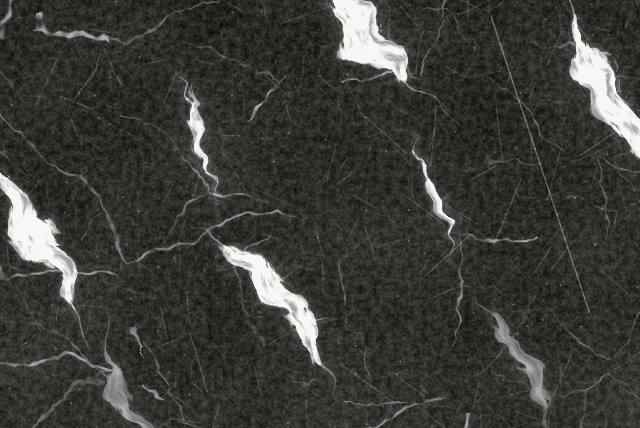
Reproduce this texture procedurally as a WebGL 2 fragment shader.

```glsl
#version 300 es
precision highp float;
// Polished black marble: white streaks, branching veins, fine scratches and specks.

uniform vec2 u_resolution;
out vec4 outColor;

const float BASE_TONE = 0.168;
const float CLOUD = 0.12;             // broad mottling
const float GRAIN = 0.11;             // fine mottling
const vec3  DARK_TINT = vec3(0.002, 0.005, -0.015);
const float STREAK_COUNT = 8.0;
const float STREAK_ANGLE = -1.0;
const float STREAK_WHITE = 0.97;
const float STREAK_GREY = 0.58;
const float STREAK_EDGE = 0.004;
const float VEIN_TONE = 0.74;
const float WARP = 0.13;
const vec2  LONG_SCRATCH_TOP = vec2(1.148, 0.96);
const vec2  LONG_SCRATCH_END = vec2(1.377, 0.27);

float px;                             // one pixel in canvas units

vec2 hash2(vec2 cell) {
    uvec2 v = uvec2(ivec2(cell)) * 1664525u + 1013904223u;
    v.x += v.y * 1664525u;
    v.y += v.x * 1664525u;
    v ^= v >> 16u;
    v.x += v.y * 1664525u;
    v.y += v.x * 1664525u;
    v ^= v >> 16u;
    return vec2(v >> 16u) / 65535.0;
}

float cornerGradient(vec2 cell, vec2 offset) {
    float a = 6.2832 * hash2(cell).x;
    return dot(vec2(cos(a), sin(a)), offset);
}

float gradientNoise(vec2 p) {
    vec2 i = floor(p), f = p - i, e = vec2(1.0, 0.0);
    vec2 s = f * f * f * (f * (f * 6.0 - 15.0) + 10.0);
    return mix(mix(cornerGradient(i, f), cornerGradient(i + e, f - e), s.x),
               mix(cornerGradient(i + e.yx, f - e.yx), cornerGradient(i + 1.0, f - 1.0), s.x), s.y);
}

float fbm(vec2 p) {
    float sum = 0.0, amp = 0.5;
    for (int i = 0; i < 5; i++) {
        sum += amp * gradientNoise(p);
        p = p * 2.03 + 11.7;
        amp *= 0.5;
    }
    return sum;
}

// Cell borders, a hashed share of which is drawn, each with its own weight.
float veins(vec2 p, float cellSize, float width, float share) {
    vec2 q = p / cellSize, base = floor(q), f = q - base;
    vec2 nearCell = vec2(0.0), nearPoint = vec2(9.0);
    for (int k = 0; k < 9; k++) {
        vec2 o = vec2(k % 3 - 1, k / 3 - 1);
        vec2 r = o + hash2(base + o) - f;
        if (dot(r, r) < dot(nearPoint, nearPoint)) { nearPoint = r; nearCell = o; }
    }
    float vein = 0.0;
    for (int k = 0; k < 25; k++) {
        vec2 o = nearCell + vec2(k % 5 - 2, k / 5 - 2);
        vec2 r = o + hash2(base + o) - f, gap = r - nearPoint;
        if (dot(gap, gap) < 1e-5) continue;
        float d = cellSize * dot(0.5 * (nearPoint + r), normalize(gap));
        vec2 h = hash2(2.0 * base + nearCell + o + 531.0);
        float w = width * mix(0.35, 1.0, h.y);
        float line = 1.0 - smoothstep(0.4 * w, w + px, d) + 0.12 * exp(-d / (4.0 * w));
        vein = max(vein, step(h.x, share) * mix(0.4, 1.0, h.y) * line);
    }
    return min(vein, 1.0);
}

// Tapered ragged streak: x is coverage, y is tone.
vec2 streak(vec2 p, float i) {
    float size = 0.5 + 0.5 * cos(i * 1.795);
    float grey = float(mod(i, 5.0) == 1.0);
    float halfLength = mix(0.1, 0.19, size), halfWidth = mix(0.008, 0.04, size);
    float angle = STREAK_ANGLE + 0.25 * sin(i * 2.3) - 0.3 * grey;
    vec2 dir = vec2(cos(angle), sin(angle));
    vec2 q = p - vec2((i + 0.5) / STREAK_COUNT * 1.5, fract(0.45 + i * 0.618));
    float u = dot(q, dir) / halfLength;
    float v = dot(q, vec2(-dir.y, dir.x)) + 0.03 * sin(i * 4.1 + 1.0) * u * u;
    v += 0.035 * gradientNoise(vec2(u * 2.5, i * 7.3 + 0.4));
    float fibre = fbm(vec2(u * halfLength * 16.0, v * 45.0) + i * 9.0);
    float width = halfWidth * (1.0 - u * u) * (1.0 + 0.9 * gradientNoise(vec2(u * 3.0, i * 3.7 + 0.5)));
    float d = abs(v) - width + 0.04 * fibre;
    float soft = max(STREAK_EDGE, px);
    float body = 1.0 - smoothstep(-soft, soft, d);
    float tail = 0.6 * (1.0 - smoothstep(0.0, soft, abs(v))) * (1.0 - smoothstep(0.9, 1.7, abs(u)));
    float halo = 0.2 * exp(-90.0 * max(d, 0.0));
    float white = mix(0.62, STREAK_WHITE, smoothstep(-0.3, -0.02, fibre));
    return vec2(max(body, max(tail, halo)), mix(white, STREAK_GREY + 0.6 * fibre, grey));
}

float segment(vec2 p, vec2 a, vec2 b) {
    vec2 ab = b - a;
    return length(p - a - ab * clamp(dot(p - a, ab) / dot(ab, ab), 0.0, 1.0));
}

// Short straight scratches, one per cell.
float scratches(vec2 p, float cellSize) {
    vec2 base = floor(p / cellSize);
    float mark = 0.0;
    for (int k = 0; k < 9; k++) {
        vec2 cell = base + vec2(k % 3 - 1, k / 3 - 1);
        vec2 h = hash2(cell + 77.0), c = (cell + hash2(cell + 190.0)) * cellSize;
        vec2 arm = cellSize * mix(0.15, 0.75, h.y) * vec2(cos(h.x * 6.2832), sin(h.x * 6.2832));
        float line = 1.0 - smoothstep(0.0, 0.0006 + px, segment(p, c - arm, c + arm));
        mark = max(mark, line * fract(h.x * 37.0) * fract(h.y * 53.0));
    }
    return mark;
}

float specks(vec2 p, float cellSize) {
    vec2 cell = floor(p / cellSize), h = hash2(cell + 311.0);
    float d = length(p - (cell + 0.2 + 0.6 * hash2(cell + 45.0)) * cellSize);
    return step(h.x, 0.3) * h.y * (1.0 - smoothstep(0.0, 0.0014 * h.y + px, d));
}

void main() {
    px = 1.0 / u_resolution.y;
    vec2 p = gl_FragCoord.xy * px;
    vec2 warp = WARP * vec2(fbm(p * 4.0), fbm(p * 4.0 + 37.0));

    // Dark mottled ground
    float tone = BASE_TONE + CLOUD * fbm(p * 3.0 + 5.0) + 0.03 * (0.5 - p.y);
    tone += GRAIN * (gradientNoise(p * 60.0) + gradientNoise(p * 150.0));

    // Surface wear
    tone += 0.22 * scratches(p, 0.11) + 0.16 * scratches(p + 3.7, 0.06) + 0.4 * specks(p, 0.035);

    // Vein networks from hairlines to main veins
    float breakup = clamp(0.75 + 1.1 * gradientNoise(p * 38.0), 0.0, 1.0);
    float patches = smoothstep(-0.25, 0.35, gradientNoise(p * 4.5 + 8.0));
    float vein = 0.35 * patches * veins(p + 0.7 * warp + 6.0, 0.085, 0.001, 0.45);
    vein = max(vein, mix(0.25, 1.0, patches) * veins(p + warp + 2.0, 0.19, 0.002, 0.42));
    vein = max(vein, 0.9 * veins(p + 1.2 * warp, 0.38, 0.0055, 0.4));
    tone = mix(tone, VEIN_TONE, vein * breakup);

    // Bold streaks
    for (float i = 0.0; i < STREAK_COUNT; i++) {
        vec2 s = streak(p + 0.4 * warp, i);
        tone = mix(tone, s.y, s.x);
    }

    float longScratch = segment(p, LONG_SCRATCH_TOP, LONG_SCRATCH_END);
    tone += 0.28 * (1.0 - smoothstep(0.0, 0.0008 + px, longScratch));

    tone = clamp(tone, 0.04, 0.97);
    outColor = vec4(tone + DARK_TINT * (1.0 - tone), 1.0);
}
```
